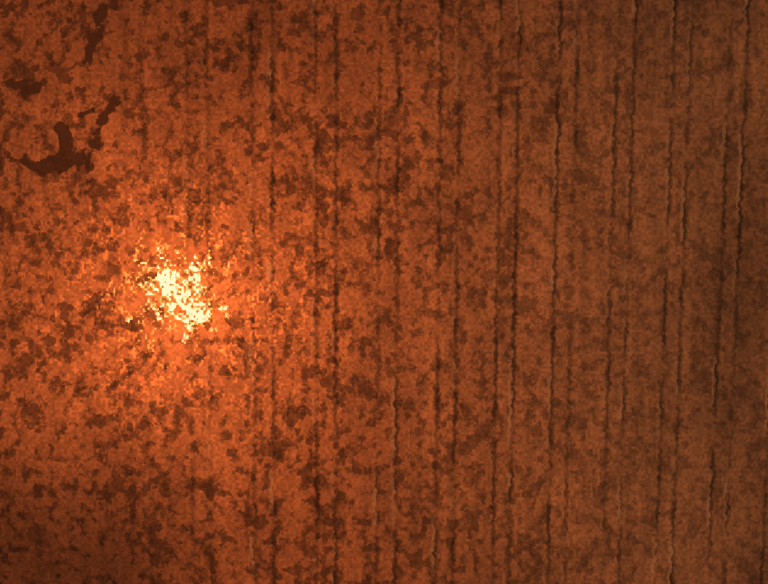
Write a WebGL 2 fragment shader that draws this texture.

```glsl
#version 300 es
precision highp float;

uniform vec2 u_resolution;
out vec4 fragColor;

const vec3 RUST = vec3(1.0, 0.445, 0.20);
const vec3 UMBER = vec3(1.0, 0.56, 0.30);
const vec3 STAIN = vec3(0.25, 0.11, 0.05);
const vec3 RIDGE_LIGHT = vec3(0.66, 0.40, 0.23);
const vec3 GOLD = vec3(0.97, 0.68, 0.30);
const vec3 WHITE_HOT = vec3(1.0, 0.98, 0.78);

// Stain strokes, each from xy to zw
const vec4 STROKES[7] = vec4[7](
    vec4(0.00, 0.735, 0.06, 0.715), vec4(0.06, 0.715, 0.15, 0.725),
    vec4(0.15, 0.725, 0.19, 0.83), vec4(0.105, 0.80, 0.115, 0.73),
    vec4(0.15, 0.81, 0.19, 0.83), vec4(0.00, 0.86, 0.06, 0.85),
    vec4(0.15, 0.90, 0.175, 0.99));

float hash(vec2 p) {
    vec3 q = fract(vec3(p.xyx) * 0.1031);
    q += dot(q, q.yzx + 33.33);
    return fract((q.x + q.y) * q.z);
}

float noise(vec2 p) {
    vec2 i = floor(p), f = fract(p);
    f = f * f * (3.0 - 2.0 * f);
    return mix(mix(hash(i), hash(i + vec2(1, 0)), f.x),
               mix(hash(i + vec2(0, 1)), hash(i + vec2(1, 1)), f.x), f.y);
}

float fbm(vec2 p) {
    float sum = 0.0, amp = 0.53;
    for (int i = 0; i < 4; i++) {
        sum += amp * noise(p);
        p = mat2(0.8, 0.6, -0.6, 0.8) * p * 2.03 + 17.0;
        amp *= 0.5;
    }
    return sum;
}

float segmentDistance(vec2 p, vec2 a, vec2 b) {
    vec2 ab = b - a;
    return length(p - a - ab * clamp(dot(p - a, ab) / dot(ab, ab), 0.0, 1.0));
}

float gauss(vec2 p, vec2 radius) {
    vec2 q = p / radius;
    return exp(-dot(q, q));
}

// Paired vertical ridges: x is the dark crack, y the pale edge
vec2 ridges(vec2 p, float period) {
    float x = 0.565 + (p.x - 0.565) / (1.0 + 0.06 * (p.y - 0.5));
    x -= 0.342 + 0.022 * sin(3.14159 * (x - 0.342) / 0.905);
    float phase = x / period;
    float id = floor(phase + 0.5);
    float across = (phase - id) * period;
    vec2 mask = vec2(0.0);
    for (int i = 0; i < 2; i++) {
        float side = float(i) * 2.0 - 1.0;
        float lane = id * 13.0 + side * 4.0 + 60.0;
        float wobble = (fbm(vec2(lane, p.y * 75.0)) - 0.5) * 0.007
                     + (noise(p * 190.0) - 0.5) * 0.005;
        float d = across - side * 0.0155 + wobble;
        float crack = smoothstep(0.2, 0.7, fbm(vec2(lane + 1.5, p.y * 16.0)));
        float pale = smoothstep(0.48, 0.72, fbm(vec2(lane + 3.5, p.y * 17.0)));
        mask.x += crack * (1.0 - smoothstep(0.0, 0.0065, abs(d)));
        mask.y += pale * (1.0 - smoothstep(0.001, 0.0045, abs(d + 0.005)));
    }
    return min(mask, 1.0);
}

float stains(vec2 p) {
    float d = 1.0;
    for (int i = 0; i < 7; i++)
        d = min(d, segmentDistance(p, STROKES[i].xy, STROKES[i].zw));
    d += (fbm(p * 45.0) - 0.5) * 0.045;
    return 1.0 - smoothstep(0.005, 0.012, d);
}

void main() {
    vec2 p = gl_FragCoord.xy / u_resolution.y;
    vec2 fromGlow = p - vec2(0.305, 0.495);
    float rightward = smoothstep(0.45, 1.25, p.x);

    // Illumination and broad discoloration
    float light = 0.35 + 0.21 * gauss(fromGlow - vec2(0.08, 0.0), vec2(0.68, 0.70))
                + 0.27 * gauss(fromGlow + vec2(0.0, 0.02), vec2(0.22, 0.22));
    light *= 0.88 + 0.24 * fbm(p * vec2(11.0, 8.0) + 4.0);
    light *= 1.0 - 0.36 * gauss(p - vec2(0.08, 0.02), vec2(0.24, 0.17));
    light *= 1.0 - 0.18 * gauss(p - vec2(1.26, 0.45), vec2(0.07, 0.25));
    light *= 1.0 - 0.10 * smoothstep(0.8, 1.0, p.y);
    vec3 color = mix(RUST, UMBER, rightward * 0.75) * light * 1.06;

    // Corroded mottling and grain
    vec2 warp = vec2(noise(p * 180.0), noise(p * 180.0 + 41.0)) - 0.5;
    float mottle = fbm(p * vec2(92.0, 84.0) + warp * 0.5);
    float patches = fbm(p * vec2(30.0, 24.0) + 31.0);
    float grain = noise(p * 240.0);
    float contrast = mix(0.40, 0.24, rightward);
    float corroded = 1.0 - smoothstep(0.30, 0.55, mottle * 0.7 + patches * 0.3);
    color *= 1.08 - contrast * corroded;
    color *= 0.87 + 0.26 * grain;
    float streak = fbm(vec2(p.x * 75.0, p.y * 7.0));
    color *= 0.87 + 0.26 * streak;

    // Ridges fade on the left
    vec2 ridge = ridges(p, 0.1006) * smoothstep(0.1, 0.5, p.x);
    color *= 1.0 - 0.40 * ridge.x;
    color = mix(color, RIDGE_LIGHT * (0.5 + light), ridge.y * 0.42);

    // Stains and scattered pits
    color = mix(color, STAIN, stains(p) * 0.85);
    float pits = smoothstep(0.67, 0.74, fbm(p * 36.0 + 9.0)) * (1.0 - 0.7 * rightward);
    color = mix(color, STAIN, pits * 0.5);

    // Glints around a broken, hot center
    float core = gauss(fromGlow, vec2(0.075, 0.082));
    float halo = gauss(fromGlow, vec2(0.20, 0.18));
    float flake = 0.65 * fbm(p * vec2(95.0, 55.0) + 23.0) + 0.35 * grain;
    float glint = smoothstep(0.55, 0.73, flake) * halo;
    float heat = core * 0.72 + halo * 0.12 + (flake - 0.5) * 1.9 * sqrt(halo);
    color += vec3(0.36, 0.17, 0.06) * glint + vec3(0.20, 0.09, 0.03) * core;
    color = mix(color, GOLD, smoothstep(0.44, 0.70, heat));
    color = mix(color, WHITE_HOT, smoothstep(0.62, 0.86, heat));
    fragColor = vec4(clamp(color, 0.0, 1.0), 1.0);
}
```
